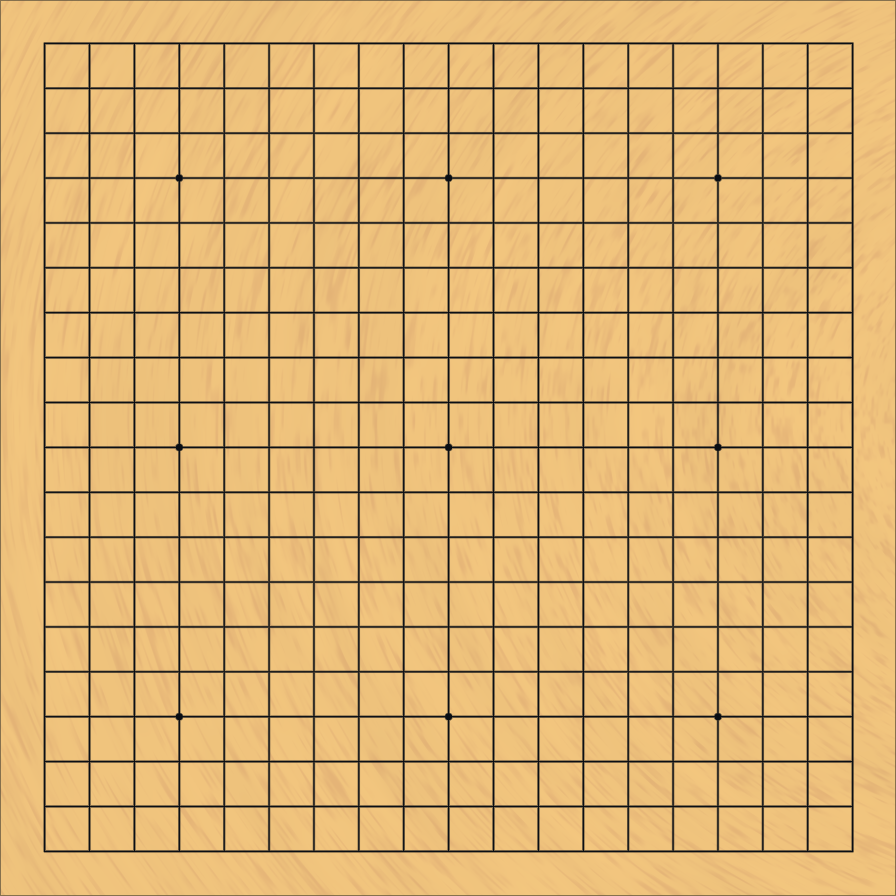
A Shadertoy shader for this pattern:

```glsl
// Draws a pale wooden game board: a 19 by 19 line grid, nine dots and curved fine grain.

const float SPACING = 0.0501;          // distance between grid lines
const float HALF_COUNT = 9.0;          // lines on each side of the centre line
const float DOT_STEP = 6.0;            // dots sit on every sixth line
const float LINE_WIDTH = 0.0021;
const float DOT_RADIUS = 0.0043;
const vec2 GRID_CENTER = vec2(0.5007);

const vec3 WOOD = vec3(0.945, 0.772, 0.492);
const vec3 STREAK = vec3(0.872, 0.670, 0.452);
const vec3 INK = vec3(0.040, 0.055, 0.080);
const vec3 EDGE = vec3(0.38, 0.33, 0.24);

float hash(vec2 cell) {
    vec3 q = fract(vec3(cell.xyx) * 0.1031);
    q += dot(q, q.yzx + 33.33);
    return fract((q.x + q.y) * q.z);
}

float valueNoise(vec2 p) {
    vec2 cell = floor(p);
    vec2 f = fract(p);
    f = f * f * (3.0 - 2.0 * f);
    float low = mix(hash(cell), hash(cell + vec2(1.0, 0.0)), f.x);
    float high = mix(hash(cell + vec2(0.0, 1.0)), hash(cell + 1.0), f.x);
    return mix(low, high, f.y);
}

// Soft coverage of a shape, from its signed distance.
float coverage(float dist, float softness) {
    return clamp(0.5 - dist / softness, 0.0, 1.0);
}

// Distance to the nearest line of one family, cut off at the grid rim.
float lineDistance(float across, float along) {
    float nearest = clamp(round(across), -HALF_COUNT, HALF_COUNT);
    return length(vec2(across - nearest, max(abs(along) - HALF_COUNT, 0.0)));
}

float gridDistance(vec2 g) {
    return min(lineDistance(g.x, g.y), lineDistance(g.y, g.x));
}

float dotDistance(vec2 g) {
    vec2 nearest = clamp(round(g / DOT_STEP), -1.0, 1.0) * DOT_STEP;
    return length(g - nearest);
}

// Stretched noise along growth rings centred beyond the right side.
vec3 woodColor(vec2 p) {
    vec2 fromPith = (p - vec2(1.30, 0.53)) * vec2(1.0, 1.25);
    float radius = length(fromPith);
    float angle = atan(fromPith.y, -fromPith.x);
    radius += 0.006 * valueNoise(p * 7.0);

    float fine = valueNoise(vec2(radius * 330.0, angle * 32.0));
    float medium = valueNoise(vec2(radius * 140.0 + 40.0, angle * 16.0));
    float broad = valueNoise(vec2(radius * 32.0 + 90.0, angle * 4.0));

    float streak = smoothstep(0.45, 0.95, 0.6 * fine + 0.4 * medium);
    vec3 color = mix(WOOD, STREAK, 0.55 * streak + 0.10 * medium);
    return color * (0.985 + 0.025 * broad);
}

void mainImage(out vec4 fragColor, in vec2 fragCoord) {
    float pixel = 1.0 / min(iResolution.x, iResolution.y);
    vec2 p = (fragCoord - 0.5 * iResolution.xy) * pixel + 0.5;
    vec2 g = (p - GRID_CENTER) / SPACING;
    vec3 color = woodColor(p);

    // Thin dark rim of the board
    vec2 toSide = 0.5 - abs(p - 0.5);
    float rim = coverage(min(toSide.x, toSide.y) - 0.0011, pixel);
    color = mix(color, EDGE, 0.75 * rim);

    // Grid lines and dots
    float lines = coverage(gridDistance(g) * SPACING - 0.5 * LINE_WIDTH, 1.5 * pixel);
    float dots = coverage(dotDistance(g) * SPACING - DOT_RADIUS, 1.5 * pixel);
    color = mix(color, INK, max(lines, dots));

    fragColor = vec4(color, 1.0);
}
```
